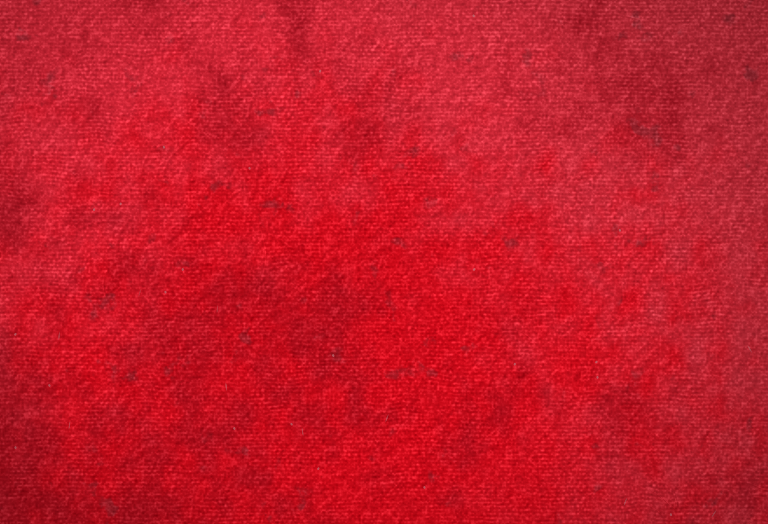
Write a WebGL 1 fragment shader that draws this texture.

```glsl
precision highp float;
// Worn red oil paint on woven canvas, glossy low in the middle and matte towards the top and right.
uniform vec2 u_resolution;

const vec3 GLOSSY_RED = vec3(0.80, 0.045, 0.10);
const vec3 MATTE_RED = vec3(0.82, 0.155, 0.215);
const vec3 DULL_RED = vec3(0.755, 0.17, 0.22);
const vec3 DEEP_RED = vec3(0.60, 0.06, 0.11);
const vec3 STAIN = vec3(0.50, 0.16, 0.19);
const vec3 SHEEN = vec3(0.50, 0.80, 0.80);
const vec3 SPECK = vec3(0.72, 0.48, 0.50);
const float THREADS = 132.0;       // weave rows per canvas height
const float WEAVE_DEPTH = 0.052;
const float RELIEF_DEPTH = 0.27;
const float GRAIN_DEPTH = 0.25;
const float TAU = 6.28318;

float hash(vec2 p) {
  vec3 q = fract(vec3(p.xyx) * 0.1031);
  q += dot(q, q.yzx + 33.33);
  return fract((q.x + q.y) * q.z);
}

float noise(vec2 p) {
  vec2 i = floor(p), f = fract(p);
  f = f * f * (3.0 - 2.0 * f);
  return mix(mix(hash(i), hash(i + vec2(1.0, 0.0)), f.x),
             mix(hash(i + vec2(0.0, 1.0)), hash(i + vec2(1.0, 1.0)), f.x), f.y);
}

float fbm(vec2 p) {
  float sum = 0.0, amp = 0.5;
  for (int i = 0; i < 5; i++) {
    sum += amp * noise(p);
    p = mat2(1.6, 1.2, -1.2, 1.6) * p + 17.3;
    amp *= 0.5;
  }
  return sum / 0.97;
}

// Plain weave: offset stitches on horizontal rows, with uneven threads.
float weave(vec2 p) {
  vec2 bend = vec2(noise(p * 40.0), noise(p * vec2(22.0, 18.0) + 40.0)) * vec2(0.010, 0.006);
  vec2 t = (p + bend) * THREADS * TAU;
  float rows = cos(t.y);
  float stitches = cos(t.x * 0.6) * cos(t.y * 0.5);
  return 0.62 * rows + 0.50 * stitches + 0.22 * cos(t.x * 0.85);
}

// Paint thickness, with lumps and thin curling ridges.
float relief(vec2 p) {
  float lumps = fbm(p * 72.0 + 7.0);
  float curl = abs(noise(p * 15.0 + 3.0 * noise(p * 9.0)) - 0.5);
  float ridge = (1.0 - smoothstep(0.0, 0.06, curl)) * smoothstep(0.55, 0.8, noise(p * 6.0 + 21.0));
  return lumps + 0.14 * ridge;
}

// Sparse small flecks, one candidate per cell, stretched by shape.
float flecks(vec2 p, float cells, vec2 shape, float density) {
  vec2 g = p * cells, id = floor(g);
  vec2 centre = 0.25 + 0.5 * vec2(hash(id + 3.1), hash(id + 8.7));
  float angle = (hash(id + 5.3) - 0.5) * 1.2;
  vec2 d = fract(g) - centre;
  d = mat2(cos(angle), -sin(angle), sin(angle), cos(angle)) * d / shape;
  return step(1.0 - density, hash(id + 1.9)) * (1.0 - smoothstep(0.4, 1.0, length(d)));
}

void main() {
  vec2 uv = gl_FragCoord.xy / u_resolution;
  vec2 p = gl_FragCoord.xy / u_resolution.y;

  // Broad tones
  float cloud = fbm(p * vec2(4.2, 2.6) + 2.0);
  float rub = fbm(p * vec2(24.0, 19.0) + 31.0);
  float pool = 1.0 - length((uv - vec2(0.41, 0.13)) / vec2(0.60, 0.70));
  float gloss = smoothstep(-0.22, 0.70, pool + 0.5 * (cloud - 0.5) + 0.8 * (rub - 0.5));
  float dull = smoothstep(0.5, 1.1, uv.x + 0.22 * uv.y + 0.3 * (cloud - 0.5));
  vec3 colour = mix(mix(MATTE_RED, DULL_RED, dull), GLOSSY_RED, gloss);

  // Dark worn patches, strongest at the lower left, broken up by rubbing
  float lowerLeft = 1.0 - smoothstep(0.0, 0.62, length((uv - vec2(0.05, 0.08)) * vec2(0.9, 0.8)));
  float worn = 0.6 * fbm(p * vec2(7.0, 5.0) + 61.0) + 0.4 * fbm(p * vec2(28.0, 24.0) + 11.0);
  float dark = smoothstep(0.48, 0.82, worn + 0.22 * lowerLeft);
  colour = mix(colour, DEEP_RED, 0.65 * dark);
  float smear = smoothstep(0.66, 0.82, fbm(p * 28.0 + 90.0));
  colour = mix(colour, STAIN, 0.5 * smear * smoothstep(0.35, 0.6, rub));

  // Weave, raised paint lit from the upper left, and fine grain
  float thread = weave(p) * (0.4 + 1.2 * noise(p * 30.0 + 12.0));
  float slope = relief(p) - relief(p + vec2(-0.0026, 0.0036));
  float grain = 0.55 * noise(p * 300.0) + 0.45 * noise(p.yx * vec2(190.0, 165.0) + 5.0) - 0.5;
  float light = WEAVE_DEPTH * thread + RELIEF_DEPTH * slope + GRAIN_DEPTH * grain;
  colour *= 1.0 + 0.9 * light;
  colour += SHEEN * (max(light, 0.0) * 0.75 + min(light, 0.0) * 0.25);

  // Pale chips and short scratches
  float chips = flecks(p, 24.0, vec2(0.07, 0.09), 0.025);
  float scratches = flecks(p + 4.0, 13.0, vec2(0.025, 0.13), 0.07) * (1.0 - smoothstep(0.3, 0.6, uv.y));
  colour = mix(colour, SPECK, 0.6 * max(chips, 0.7 * scratches));

  // Shaded corners
  vec2 edge = (uv - vec2(0.46, 0.52)) * vec2(1.05, 0.95);
  colour *= 1.02 - 0.24 * smoothstep(0.34, 0.80, length(edge));
  gl_FragColor = vec4(clamp(colour, 0.0, 1.0), 1.0);
}
```
